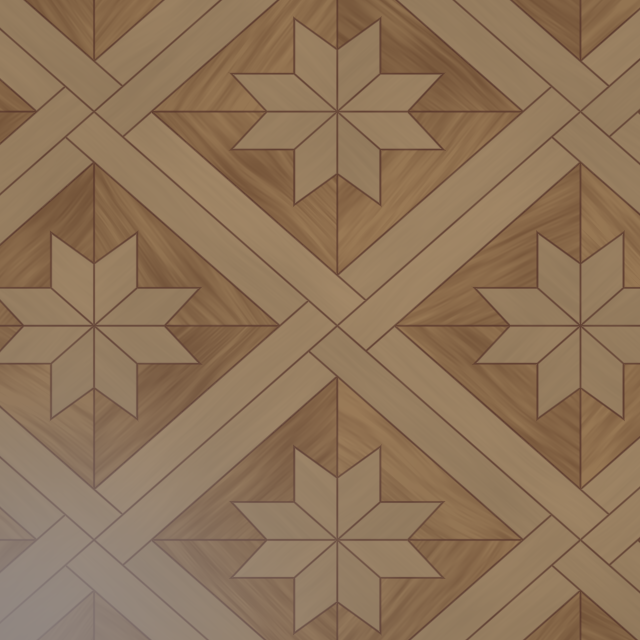
Reproduce this pattern procedurally as a WebGL 2 fragment shader.

```glsl
#version 300 es
precision highp float;

uniform vec2 u_resolution;
out vec4 fragColor;

// Layout, in canvas units
const vec2 CROSSING = vec2(0.527, 0.491);
const vec2 HALF_PERIOD = vec2(0.380, 0.3346);
const float LINE_HALF_WIDTH = 0.0014;
// Layout, in fractions of the lattice
const float BAND_HALF_WIDTH = 0.118;
const float STAR_NOTCH = 0.177;
const float STAR_AXIS = 0.290;
const float STAR_SLOPE = 0.82;
// Colours
const vec3 PALE_WOOD = vec3(0.600, 0.500, 0.378);
const vec3 OAK_LIGHT = vec3(0.590, 0.465, 0.325);
const vec3 OAK_DARK = vec3(0.430, 0.300, 0.200);
const vec3 SEAM = vec3(0.340, 0.205, 0.165);
const vec3 HAZE = vec3(0.580, 0.560, 0.570);
// Wear and light
const float SEAM_STRENGTH = 0.85;
const float PIECE_VARIATION = 0.05;
const float HAZE_STRENGTH = 0.75;

float hash(vec3 p) {
    p = fract(p * 0.1031);
    p += dot(p, p.zyx + 31.32);
    return fract((p.x + p.y) * p.z);
}

float noise(vec2 p, float seed) {
    vec2 i = floor(p), f = fract(p);
    f = f * f * (3.0 - 2.0 * f);
    float low = mix(hash(vec3(i, seed)), hash(vec3(i + vec2(1, 0), seed)), f.x);
    float high = mix(hash(vec3(i + vec2(0, 1), seed)), hash(vec3(i + 1.0, seed)), f.x);
    return mix(low, high, f.y);
}

// Streaks running along dir, bent by a slow warp
float grain(vec2 pos, vec2 dir, float seed) {
    float along = dot(pos, dir);
    float across = dot(pos, vec2(-dir.y, dir.x));
    across += 0.022 * noise(vec2(along * 7.0, across * 14.0), seed + 3.0);
    float coarse = noise(vec2(along * 9.0, across * 130.0), seed);
    float fine = noise(vec2(along * 28.0, across * 330.0), seed + 7.0);
    return 0.6 * coarse + 0.4 * fine;
}

vec2 rotate(vec2 v, float angle) {
    float c = cos(angle), s = sin(angle);
    return vec2(c * v.x - s * v.y, s * v.x + c * v.y);
}

// Turns every quadrant of a crossing onto the first, for the pinwheel joint
vec2 foldPinwheel(vec2 s) {
    if (s.x > 0.0) return s.y > 0.0 ? s : vec2(-s.y, s.x);
    return s.y > 0.0 ? vec2(s.y, -s.x) : -s;
}

void main() {
    vec2 pos = gl_FragCoord.xy / u_resolution;
    float aa = 0.9 / min(u_resolution.x, u_resolution.y);

    // Skewed lattice: crossings at integers, stars at cell centres
    vec2 g = (pos - CROSSING) / HALF_PERIOD;
    vec2 lattice = 0.5 * vec2(g.x + g.y, g.y - g.x);
    float latticeScale = 2.0 / length(1.0 / HALF_PERIOD);
    float starScale = 0.5 * (HALF_PERIOD.x + HALF_PERIOD.y);
    vec2 cell = floor(lattice);
    vec2 local = lattice - round(lattice);
    vec2 q = foldPinwheel(local);
    vec2 dirA = normalize(HALF_PERIOD);
    vec2 dirB = vec2(-dirA.x, dirA.y);

    // Band seams
    float seam = min(min(q.x, q.y), abs(q.x - BAND_HALF_WIDTH));
    if (q.x > BAND_HALF_WIDTH) seam = min(seam, abs(q.y - BAND_HALF_WIDTH));
    seam *= latticeScale;

    vec3 color;
    if (min(q.x, q.y) < BAND_HALF_WIDTH) {
        // Band planks
        bool runsB = (q.x < BAND_HALF_WIDTH) == (local.x * local.y > 0.0);
        float side = runsB ? 2.0 + step(0.0, local.x) : step(0.0, local.y);
        float id = floor(200.0 * hash(vec3(cell + 40.0, side + 5.0)));
        float streak = grain(pos, runsB ? dirB : dirA, id);
        color = PALE_WOOD * (1.0 + PIECE_VARIATION * (id / 200.0 - 0.5));
        color *= 0.975 + 0.05 * streak;
    } else {
        // Diamond with its eight-pointed star
        vec2 f = lattice - cell - 0.5;
        vec2 p = vec2(f.x - f.y, f.x + f.y);
        vec2 o = abs(p);
        bool steep = o.y > o.x;
        if (steep) o = o.yx;
        float star = max(o.y - STAR_NOTCH,
            (o.x - STAR_AXIS - STAR_SLOPE * o.y) / length(vec2(1.0, STAR_SLOPE)));
        float quadrant = step(0.0, p.x) + 2.0 * step(0.0, p.y);
        bool rising = p.x * p.y > 0.0;

        // Oak ground: grain follows the outer edge, with tone varying by piece
        float id = floor(200.0 * hash(vec3(cell + 20.0, quadrant + 11.0)));
        float tilt = 0.5 * (hash(vec3(id, cell + 9.0)) - 0.5);
        float streak = grain(pos, rotate(rising ? dirB : dirA, tilt), id);
        float patchTone = noise(pos * 11.0, id + 2.0);
        float dark = 0.75 * streak + 0.45 * patchTone + 0.3 * id / 200.0 - 0.38;
        vec3 oak = mix(OAK_LIGHT, OAK_DARK, clamp(dark, 0.0, 1.0));

        // Pale star blades
        float bladeId = floor(200.0 * hash(vec3(cell + 60.0, quadrant + (steep ? 4.0 : 0.0))));
        vec3 blade = PALE_WOOD * (1.0 + PIECE_VARIATION * (bladeId / 200.0 - 0.5));
        blade *= 0.97 + 0.05 * grain(pos, rising ? dirA : dirB, bladeId);
        color = mix(blade, oak, smoothstep(-aa, aa, star * starScale));

        seam = min(seam, min(abs(p.x) * HALF_PERIOD.x, abs(p.y) * HALF_PERIOD.y));
        seam = min(seam, abs(star) * starScale);
        if (star < 0.0) seam = min(seam, (o.x - o.y) * 0.7071 * starScale);
    }

    // Broad stains, then unevenly worn seams
    color *= 0.975 + 0.045 * noise(pos * 9.0, 1.0);
    float ink = SEAM_STRENGTH * (0.8 + 0.2 * noise(pos * 30.0, 4.0));
    color = mix(color, SEAM, ink * (1.0 - smoothstep(LINE_HALF_WIDTH - aa, LINE_HALF_WIDTH + aa, seam)));

    // Pale reflection at the lower left and slight falloff to the corners
    float glare = exp(-5.5 * dot(pos * vec2(1.0, 1.35), pos * vec2(1.0, 1.35)));
    color = mix(color, HAZE, HAZE_STRENGTH * glare);
    color *= 1.01 - 0.08 * dot(pos - 0.5, pos - 0.5);
    fragColor = vec4(color, 1.0);
}
```
